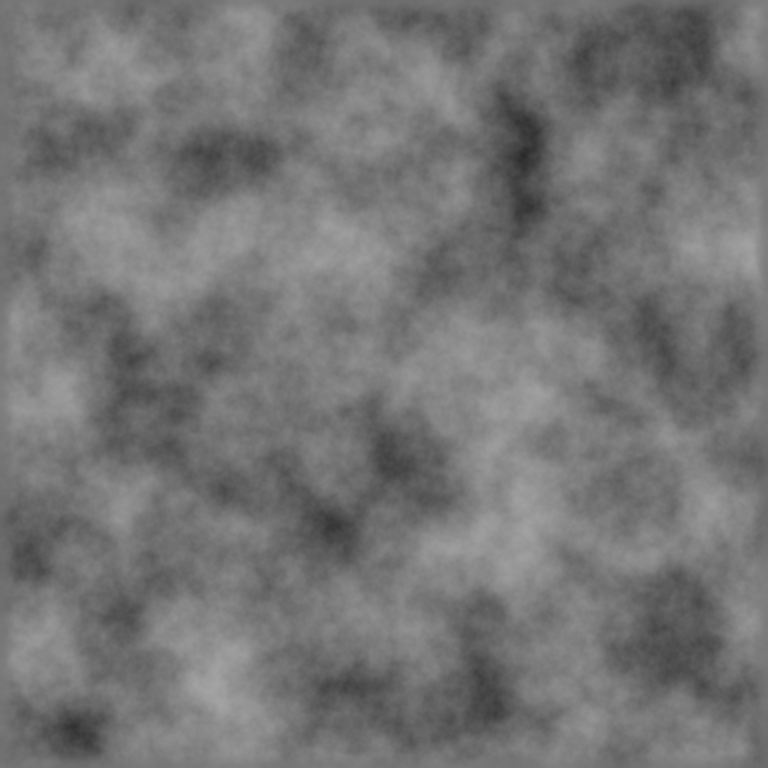
Give the GLSL for this texture, as a Shadertoy shader.

```glsl
#define BASE_CELLS 5.2      // cells of the largest clouds across the canvas
#define OCTAVES 6
#define GAIN 0.6            // strength of each finer octave
#define MEAN_GRAY 0.457
#define DEVIATION 0.073     // standard deviation of the gray level
#define DARK_SKEW 0.05      // deepens dark spots, softens highlights
#define BORDER_WIDTH 0.022
#define BORDER_CONTRAST 0.35
#define SEED 17.0

const float TAU = 6.28318;
const float NOISE_DEVIATION = 0.213;   // of one octave of gradient noise

float hash(vec2 p) {
    return fract(sin(dot(p, vec2(127.1, 311.7))) * 43758.5453);
}

// Dot product of a random unit gradient with the offset from its corner
float cornerSlope(vec2 corner, vec2 offset) {
    float angle = TAU * hash(corner);
    return dot(vec2(cos(angle), sin(angle)), offset);
}

float gradientNoise(vec2 p) {
    vec2 cell = floor(p), f = fract(p);
    vec2 blend = f * f * f * (f * (f * 6.0 - 15.0) + 10.0);
    vec2 e = vec2(0.0, 1.0);
    float low = mix(cornerSlope(cell, f),
                    cornerSlope(cell + e.yx, f - e.yx), blend.x);
    float high = mix(cornerSlope(cell + e.xy, f - e.xy),
                     cornerSlope(cell + e.yy, f - e.yy), blend.x);
    return mix(low, high, blend.y);
}

// Layered noise scaled to unit deviation; each octave is turned to hide the grid
float clouds(vec2 uv) {
    const mat2 turnAndDouble = mat2(1.6, 1.2, -1.2, 1.6);
    vec2 p = uv * BASE_CELLS + SEED;
    float sum = 0.0, power = 0.0, amplitude = 1.0;
    for (int i = 0; i < OCTAVES; i++) {
        sum += amplitude * gradientNoise(p);
        power += amplitude * amplitude;
        amplitude *= GAIN;
        p = turnAndDouble * p + 7.3;
    }
    return sum / (NOISE_DEVIATION * sqrt(power));
}

void mainImage(out vec4 fragColor, in vec2 fragCoord) {
    vec2 uv = fragCoord / iResolution.xy;

    float cloud = clouds(uv);
    cloud -= DARK_SKEW * (cloud * cloud - 1.0);

    // Contrast fades toward the canvas border
    vec2 toBorder = min(uv, 1.0 - uv);
    float inside = smoothstep(0.0, BORDER_WIDTH, min(toBorder.x, toBorder.y));
    float contrast = DEVIATION * mix(BORDER_CONTRAST, 1.0, inside);

    fragColor = vec4(vec3(MEAN_GRAY + contrast * cloud), 1.0);
}
```
